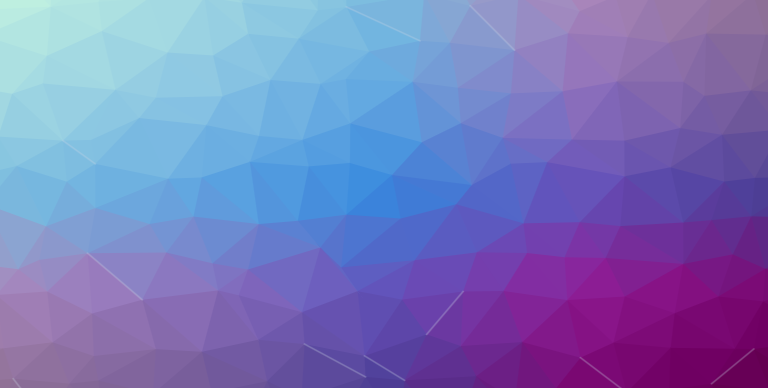
This background is drawn by a Shadertoy shader. Its source:

```glsl
#define CELLS vec2(15.0, 9.0)
#define JITTER vec2(0.36, 0.30)
#define SEED 3.7
#define GLINT_SHARE 0.05
#define GLINT_WIDTH 0.012
#define GLINT_STRENGTH 0.3

const vec3 MINT    = vec3(0.75, 0.94, 0.88);
const vec3 SKY     = vec3(0.54, 0.77, 0.89);
const vec3 AZURE   = vec3(0.21, 0.53, 0.87);
const vec3 MAGENTA = vec3(0.57, 0.11, 0.59);
const vec3 PLUM    = vec3(0.38, -0.05, 0.30);

vec2 hash2(vec2 p) {
    vec2 q = vec2(dot(p, vec2(127.1, 311.7)), dot(p, vec2(269.5, 183.3)));
    return fract(sin(q + SEED) * 43758.54);
}

// Five evenly spaced colours, joined linearly
vec3 ramp(float t) {
    t = clamp(t, 0.0, 1.0) * 4.0;
    vec3 c = mix(MINT, SKY, min(t, 1.0));
    c = mix(c, AZURE, clamp(t - 1.0, 0.0, 1.0));
    c = mix(c, MAGENTA, clamp(t - 2.0, 0.0, 1.0));
    return mix(c, PLUM, clamp(t - 3.0, 0.0, 1.0));
}

// The same ramp runs rightwards and downwards
vec3 gradient(vec2 uv) {
    return clamp(0.5 * (ramp(uv.x) + ramp(1.0 - uv.y)), 0.0, 1.0);
}

vec2 meshPoint(vec2 id) {
    return id + (hash2(id) * 2.0 - 1.0) * JITTER;
}

// Signed distance to a line, positive on its left
float leftOf(vec2 p, vec2 a, vec2 b) {
    vec2 e = b - a, d = p - a;
    return (e.x * d.y - e.y * d.x) / length(e);
}

float segmentDistance(vec2 p, vec2 a, vec2 b) {
    vec2 e = b - a, d = p - a;
    return length(d - e * clamp(dot(d, e) / dot(e, e), 0.0, 1.0));
}

// Flat facet colour in rgb, premultiplied by its coverage in alpha
vec4 facet(vec2 p, vec2 a, vec2 b, vec2 c, float pixel) {
    float inside = min(leftOf(p, a, b), min(leftOf(p, b, c), leftOf(p, c, a)));
    float cover = clamp(0.5 + inside / pixel, 0.0, 1.0);
    return vec4(gradient((a + b + c) / (3.0 * CELLS)), 1.0) * cover;
}

void mainImage(out vec4 fragColor, in vec2 fragCoord) {
    vec2 uv = fragCoord / iResolution.xy;
    vec2 p = uv * CELLS;
    float pixel = CELLS.y / iResolution.y;
    vec4 sum = vec4(0.0);
    float glint = 0.0;

    // Jittered quads, each split along its shorter diagonal
    for (int y = -1; y <= 1; y++) {
        for (int x = -1; x <= 1; x++) {
            vec2 id = floor(p) + vec2(x, y);
            vec2 a = meshPoint(id);
            vec2 b = meshPoint(id + vec2(1, 0));
            vec2 c = meshPoint(id + vec2(1, 1));
            vec2 d = meshPoint(id + vec2(0, 1));
            if (distance(a, c) > distance(b, d)) {
                vec2 first = a;
                a = b; b = c; c = d; d = first;
            }
            sum += facet(p, a, b, c, pixel) + facet(p, a, c, d, pixel);

            // Rare pale hairlines on a diagonal
            float line = 1.0 - smoothstep(0.0, GLINT_WIDTH + pixel, segmentDistance(p, a, c));
            glint = max(glint, line * step(hash2(id + 40.0).x, GLINT_SHARE));
        }
    }

    vec3 colour = sum.a > 0.001 ? sum.rgb / sum.a : gradient(uv);
    fragColor = vec4(mix(colour, vec3(0.8, 0.84, 0.9), glint * GLINT_STRENGTH), 1.0);
}
```
